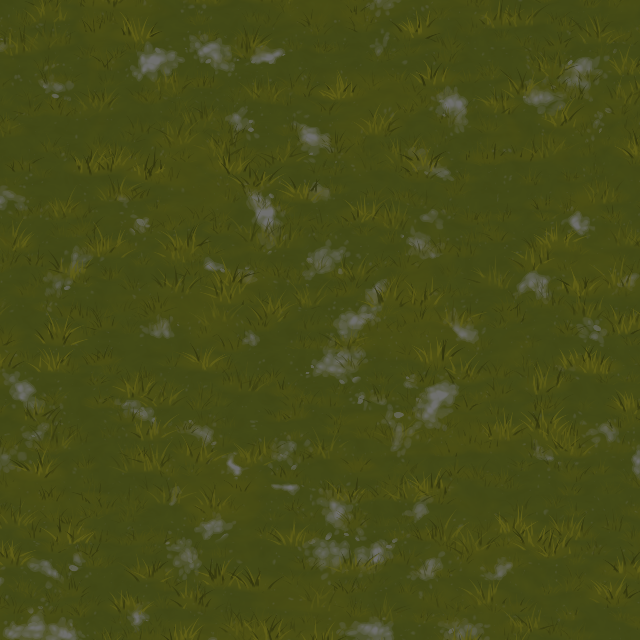
Write a Shadertoy shader that draws this texture.

```glsl
const vec3 MOSS = vec3(0.260, 0.287, 0.085);
const vec3 OLIVE = vec3(0.312, 0.316, 0.070);
const vec3 STRAW = vec3(0.415, 0.405, 0.095);
const vec3 SHADE = vec3(0.195, 0.208, 0.050);
const vec3 FROST = vec3(0.440, 0.440, 0.440);

vec2 hash2(vec2 p) {
    vec3 q = fract(p.xyx * vec3(0.1031, 0.1030, 0.0973));
    q += dot(q, q.yzx + 33.33);
    return fract((q.xx + q.yz) * q.zy);
}

// Layered sines, each octave turned and bent by the previous one
float waves(vec2 p) {
    float sum = 0.0, amp = 0.5;
    for (int i = 0; i < 5; i++) {
        p = mat2(0.8, 0.6, -0.6, 0.8) * p * 1.7 + 1.3;
        p += 0.6 * sin(p.yx * 0.8);
        sum += amp * sin(p.x) * sin(p.y);
        amp *= 0.65;
    }
    return sum;
}

// Distance to the nearest jittered cell point
float cellular(vec2 p) {
    vec2 id = floor(p);
    float nearest = 2.0;
    for (int y = -1; y <= 1; y++)
    for (int x = -1; x <= 1; x++) {
        vec2 cell = id + vec2(x, y);
        nearest = min(nearest, distance(p, cell + hash2(cell)));
    }
    return nearest;
}

// Scattered soft blobs, stretched, turned and faded at random
float blobs(vec2 p, float share, float radius, float seed) {
    vec2 id = floor(p);
    float field = 0.0;
    for (int y = -1; y <= 1; y++)
    for (int x = -1; x <= 1; x++) {
        vec2 cell = id + vec2(x, y);
        vec2 r = hash2(cell + seed);
        if (r.x > share) continue;
        vec2 q = p - cell - hash2(cell + seed + 31.0);
        vec2 vary = hash2(cell + seed + 57.0);
        float turn = 2.0 * (vary.x - 0.5);
        q = mat2(cos(turn), -sin(turn), sin(turn), cos(turn)) * q;
        q /= radius * mix(0.45, 1.3, r.y) * vec2(1.35, 0.8);
        field += mix(0.5, 1.1, vary.y) * exp(-dot(q, q));
    }
    return field;
}

// Translucent frost: layered veils with bright cores, and specks around them
float frost(vec2 uv) {
    vec2 bend = vec2(waves(uv * 15.0), waves(uv * 15.0 + 40.0));
    vec2 p = uv + 0.02 * bend;
    float rough = 0.7 * (0.42 - cellular(uv * 68.0 + 0.7 * bend)) + 0.2 * waves(uv * 36.0);
    float patches = blobs(p * 10.5, 0.6, 0.23, 3.0);
    float specks = blobs((uv + 0.004 * bend) * 40.0, 0.38, 0.2, 71.0);
    float field = patches + rough;
    float veil = 0.26 * smoothstep(0.24, 0.42, field)
               + 0.24 * smoothstep(0.5, 0.66, field)
               + 0.45 * smoothstep(0.65, 1.15, field);
    float dots = smoothstep(0.4, 0.62, specks) * smoothstep(0.01, 0.2, patches);
    return max(veil, 0.65 * dots);
}

// Curved tapering blade rooted at the origin
float blade(vec2 q, float height, float lean, float width, float soft) {
    float t = q.y / height;
    if (t < 0.0 || t > 1.0) return 0.0;
    float slope = lean * (0.3 + 1.4 * t) / height;
    float d = abs(q.x - lean * t * (0.3 + 0.7 * t)) / sqrt(1.0 + slope * slope);
    float body = 1.0 - smoothstep(-soft, soft, d - width * (1.0 - t));
    return body * smoothstep(0.0, 0.25, t) * (1.0 - smoothstep(0.9, 1.0, t));
}

// Fans of blades over a faint tinted mound
vec3 tufts(vec3 col, vec2 uv, float cells, float share, float strength, vec3 tint, float seed) {
    vec2 p = uv * cells, id = floor(p);
    float soft = 0.5 * cells / iResolution.y;
    for (int y = 0; y >= -1; y--)
    for (int x = -1; x <= 1; x++) {
        vec2 cell = id + vec2(x, y);
        vec2 r = hash2(cell + seed);
        if (r.x > share) continue;
        vec2 q = p - cell - hash2(cell + seed + 17.0);
        float vigor = strength * mix(0.35, 1.0, r.y);
        vec2 m = (q - vec2(0.0, 0.22)) / vec2(0.65, 0.22);
        float mound = max(0.0, 1.0 - dot(m, m));
        col = mix(col, mix(OLIVE, tint, 0.2), 0.8 * vigor * mound);
        for (int i = 0; i < 15; i++) {
            vec2 h = hash2(cell * 7.0 + vec2(float(i) * 3.1, seed));
            vec2 g = hash2(cell * 5.0 + vec2(seed, float(i) * 4.3));
            float side = float(i) / 7.0 - 1.0;
            float height = mix(0.18, 0.6, h.x) * (1.0 - 0.35 * abs(side));
            float lean = 0.22 * side + 0.45 * (h.y - 0.5);
            vec2 root = vec2(0.26 * side + 0.2 * (g.x - 0.5), 0.3 * g.y);
            float mask = blade(q - root, height, lean, 0.03, soft);
            vec3 hue = mix(SHADE, tint, smoothstep(0.2, 0.5, fract(h.x * 5.0 + h.y)));
            col = mix(col, hue, vigor * mask);
        }
    }
    return col;
}

void mainImage(out vec4 fragColor, in vec2 fragCoord) {
    vec2 uv = fragCoord / iResolution.y;
    float mottle = waves(uv * vec2(7.0, 11.0));
    vec3 col = mix(MOSS, OLIVE, 0.4 * smoothstep(0.0, 0.6, mottle));
    col *= 1.0 + 0.03 * waves(uv * vec2(45.0, 65.0));

    col = tufts(col, uv, 25.0, 0.7, 0.5, OLIVE * 1.04, 5.0);
    col = mix(col, FROST, frost(uv));
    col = tufts(col, uv, 20.0, 0.65, 0.75, mix(MOSS, OLIVE, 0.7), 43.0);
    col = tufts(col, uv, 14.0, 0.65, 0.9, mix(OLIVE, STRAW, 0.65), 89.0);
    fragColor = vec4(col, 1.0);
}
```
